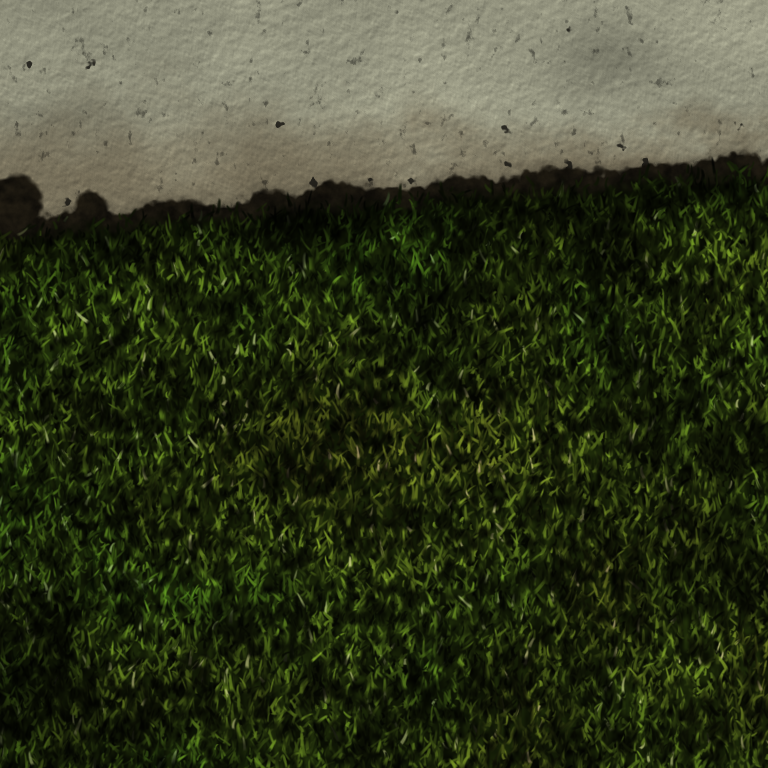
A WebGL 1 fragment shader for this texture:

```glsl
precision highp float;
uniform vec2 u_resolution;

#define BLADE_LAYERS 7
#define BLADE_CELLS 54.0
#define BLADE_LENGTH 0.0115
#define BLADE_WIDTH 0.0016
#define BLADE_GAIN 1.25
#define EDGE_HEIGHT 0.716
#define EDGE_SLOPE 0.082
#define SOIL_DEPTH 0.024
#define GRAIN_SCALE 120.0
#define GRAIN_STRENGTH 0.42

float hash(vec2 p) {
  return fract(sin(dot(p, vec2(127.1, 311.7))) * 43758.5453);
}

vec2 hash2(vec2 p) {
  return vec2(hash(p), hash(p + 17.3));
}

float noise(vec2 p) {
  vec2 i = floor(p), f = fract(p);
  f = f * f * (3.0 - 2.0 * f);
  return mix(mix(hash(i), hash(i + vec2(1.0, 0.0)), f.x),
             mix(hash(i + vec2(0.0, 1.0)), hash(i + 1.0), f.x), f.y);
}

float fbm(vec2 p) {
  float sum = 0.0, gain = 0.5;
  for (int i = 0; i < 5; i++) {
    sum += gain * noise(p);
    p = mat2(1.6, 1.2, -1.2, 1.6) * p + 7.1;
    gain *= 0.5;
  }
  return sum;
}

// Soft elliptical spot, 1 at its centre
float spot(vec2 p, vec2 center, vec2 radius) {
  vec2 d = (p - center) / radius;
  return exp(-dot(d, d));
}

float edgeLine(float x) {
  return EDGE_HEIGHT + EDGE_SLOPE * x;
}

vec3 concrete(vec2 p, float aboveEdge) {
  vec3 sand = vec3(0.47, 0.44, 0.355), gray = vec3(0.565, 0.565, 0.485);
  float cloud = fbm(p * vec2(9.0, 14.0)) - 0.48;
  float light = smoothstep(0.0, mix(0.23, 0.07, p.x), aboveEdge + 0.12 * cloud);
  vec3 color = mix(sand, gray, light) * (1.0 + 0.20 * cloud);
  color *= 1.0 + 0.09 * spot(p, vec2(0.56, 0.87), vec2(0.09, 0.05))
               + 0.12 * spot(p, vec2(0.95, 0.97), vec2(0.12, 0.06))
               - 0.13 * spot(p, vec2(0.80, 0.92), vec2(0.07, 0.05))
               - 0.10 * spot(p, vec2(0.05, 0.85), vec2(0.18, 0.03));

  // Side-lit grain and small pits
  vec2 g = mat2(0.88, 0.48, -0.48, 0.88) * p * GRAIN_SCALE;
  float relief = fbm(g) - fbm(g + vec2(0.32, -0.22));
  float pit = smoothstep(0.66, 0.82, fbm(p * vec2(95.0, 75.0) + 40.0));
  color *= 1.0 + GRAIN_STRENGTH * relief - 0.35 * pit;

  // Loose crumbs, denser beside the soil
  vec2 cell = floor(p * 40.0);
  vec2 center = (cell + 0.3 + 0.4 * hash2(cell)) / 40.0;
  float distanceUp = max(center.y - edgeLine(center.x), 0.0);
  float chance = mix(0.015, 0.24, exp(-distanceUp * 30.0));
  float crumb = step(1.0 - chance, hash(cell + 31.0));
  vec2 q = (p - center) * 40.0;
  q.x += (hash(cell + 3.0) - 0.5) * q.y;
  float size = 0.06 + 0.16 * hash(cell + 5.7);
  float d = length(q * vec2(1.0, 0.6 + hash(cell + 2.0))) + 0.3 * (noise(p * 260.0) - 0.5);
  return mix(color, vec3(0.09, 0.085, 0.07), crumb * 0.85 * (1.0 - smoothstep(size - 0.07, size + 0.07, d)));
}

// Broad light and shadow over the lawn
float lawnLight(vec2 p, float belowEdge) {
  float light = 0.62 + 0.85 * fbm(p * 13.0 + 3.0);
  light *= mix(0.40, 1.0, smoothstep(0.01, 0.11, belowEdge));
  light *= 1.0 - 0.60 * spot(p, vec2(0.39, 0.70), vec2(0.07, 0.03));
  light *= 1.0 - 0.60 * spot(p, vec2(0.57, 0.61), vec2(0.05, 0.04));
  light *= 1.0 - 0.60 * spot(p, vec2(0.80, 0.66), vec2(0.05, 0.05));
  light *= 1.0 - 0.50 * spot(p, vec2(0.02, 0.10), vec2(0.12, 0.10));
  light *= 1.0 - 0.40 * spot(p, vec2(0.98, 0.26), vec2(0.06, 0.04));
  light += 0.40 * spot(p, vec2(0.54, 0.68), vec2(0.03, 0.045));
  light += 0.20 * spot(p, vec2(0.24, 0.60), vec2(0.04, 0.04));
  return light + 0.25 * spot(p, vec2(0.97, 0.66), vec2(0.05, 0.08));
}

vec3 lawn(vec2 p, vec3 ground, float light, float px) {
  float dry = 0.5 * spot(p, vec2(0.42, 0.40), vec2(0.22, 0.13)) + 0.4 * p.x * (1.0 - p.y) + 0.9 * fbm(p * 9.0 + 20.0);
  vec3 tint = mix(vec3(0.72, 1.02, 0.85), vec3(1.18, 1.0, 1.15), clamp(dry, 0.0, 1.0));
  float gap = smoothstep(0.26, 0.68, 0.6 * noise(p * vec2(110.0, 72.0) + 5.0) + 0.4 * noise(p * vec2(48.0, 40.0)));
  float shade = light * BLADE_GAIN * mix(0.22, 1.3, gap);
  vec3 color = ground;
  for (int layer = 0; layer < BLADE_LAYERS; layer++) {
    float depth = float(layer) / float(BLADE_LAYERS - 1);
    vec2 shift = vec2(0.37, 0.61) * float(layer);
    vec2 home = floor(p * BLADE_CELLS + shift);
    for (int k = 0; k < 9; k++) {
      vec2 cell = home + vec2(mod(float(k), 3.0), floor(float(k) / 3.0)) - 1.0;
      vec2 seed = cell + 53.0 * float(layer);
      vec2 center = (cell + hash2(seed) - shift) / BLADE_CELLS;
      float rooted = step(center.y, edgeLine(center.x) - SOIL_DEPTH * (0.2 + 1.3 * hash(seed + 8.0)));
      float angle = (hash(seed + 3.1) + hash(seed + 1.7) - 0.9) * 1.2;
      vec2 q = p - center;
      q = vec2(cos(angle) * q.x - sin(angle) * q.y, sin(angle) * q.x + cos(angle) * q.y);
      float t = q.y / (BLADE_LENGTH * (0.4 + 0.9 * hash(seed + 6.0)));
      q.x += (hash(seed + 4.4) - 0.5) * 0.005 * t * t;
      float width = BLADE_WIDTH * (0.6 + 0.7 * hash(seed + 2.6)) * (1.0 - 0.35 * t);
      float feather = 0.0005 + 0.7 * px;
      float mask = (1.0 - smoothstep(width - feather, width + feather, abs(q.x))) * (1.0 - smoothstep(0.5, 1.0, abs(t)));
      float tone = hash(seed + 9.2);
      vec3 blade = mix(vec3(0.02, 0.035, 0.008), vec3(0.29, 0.375, 0.09), tone * (0.65 + 0.35 * depth));
      blade = mix(blade, vec3(0.38, 0.40, 0.24), step(0.965, tone));
      color = mix(color, blade * tint * shade, mask * rooted * 0.85);
    }
  }
  return color;
}

void main() {
  vec2 p = gl_FragCoord.xy / u_resolution;
  float px = 1.0 / u_resolution.y;
  float ragged = 0.030 * (fbm(p * 26.0) - 0.48) + 0.010 * (noise(p * 130.0) - 0.5);
  float above = p.y - edgeLine(p.x) + ragged;

  // Damp soil mounds spilling onto the slab
  float mound = 0.036 - length((p - vec2(0.015, 0.735)) * vec2(0.9, 1.0));
  mound = max(mound, 0.022 - length(p - vec2(0.12, 0.727)));
  float soilMask = 1.0 - smoothstep(-0.004, 0.004, min(above, -mound + 0.5 * ragged));

  vec3 soil = vec3(0.10, 0.085, 0.055) * (0.25 + 1.3 * fbm(p * 85.0));
  vec3 slab = concrete(p, max(above, 0.0));
  slab *= 1.0 - 0.25 * exp(-max(above, 0.0) * 110.0);
  float light = lawnLight(p, -above);
  vec3 thatch = vec3(0.08, 0.115, 0.025) * light * (0.1 + 1.3 * noise(p * vec2(150.0, 95.0)));
  vec3 ground = mix(soil, thatch, smoothstep(SOIL_DEPTH * 0.5, SOIL_DEPTH * 1.6, -above));

  vec3 color = lawn(p, mix(slab, ground, soilMask), light, px);
  gl_FragColor = vec4(color, 1.0);
}
```
